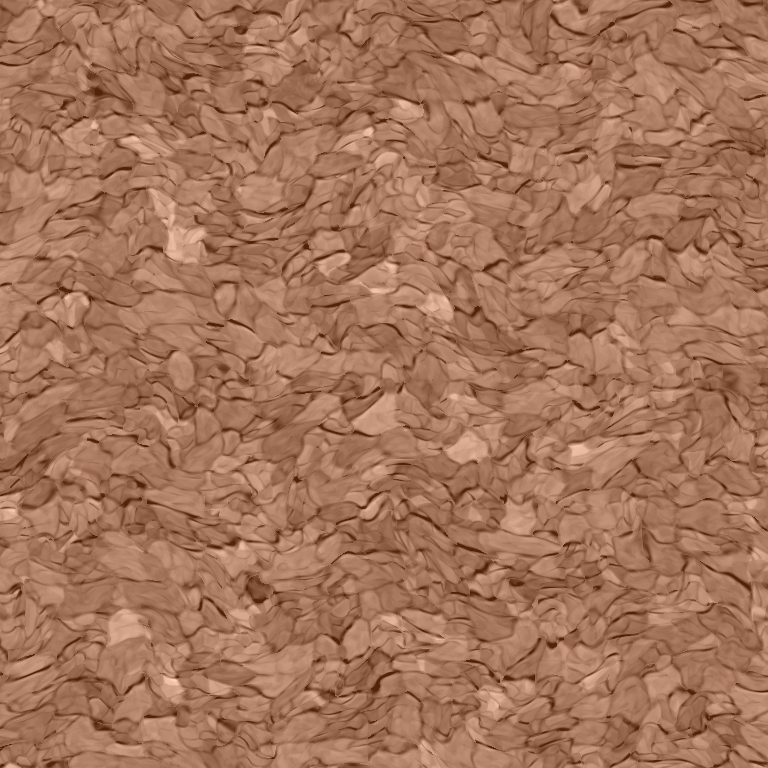
This texture is drawn by a WebGL 1 fragment shader. Its source:

```glsl
precision highp float;
// Pressed cork: irregular brown granules with thin dark cracks along their upper rims.
// Three scales of cellular noise (granules, chips, mottle) with unequal cell radii,
// bent by layered sines; each border is shaded as a crack beside a lit rim.

uniform vec2 u_resolution;

const vec3 CORK_COLOR = vec3(0.687, 0.497, 0.397);
const float GRANULE_SCALE = 25.0;   // cells across the canvas
const float CHIP_SCALE = 53.0;
const float MOTTLE_SCALE = 125.0;
const float FLATTEN = 1.2;          // granules are wider than tall
const float GRANULE_TONE = 0.12;    // tone ranges
const float CHIP_TONE = 0.13;
const float MOTTLE_TONE = 0.085;
const float PALE_TONE = 0.10;
const float CRACK_DEPTH = 0.46;
const float RIM_LIGHT = 0.10;
const float SEAM_DEPTH = 0.045;

struct Grain {
  float edge;   // distance to the border, zero on it
  float up;     // vertical part of the direction to the neighbour
  vec2 id;
  vec2 other;
};

float hash(vec2 p) {
  vec3 q = fract(p.xyx * vec3(0.1031, 0.1030, 0.0973));
  q += dot(q, q.yzx + 33.33);
  return fract((q.x + q.y) * q.z);
}

// Layered sines, each bending the next, make the borders ragged.
vec2 bend(vec2 p) {
  float frequency = 17.0;
  for (int i = 0; i < 5; i++) {
    float phase = float(i) * 2.4;
    p += 0.30 / frequency * sin(p.yx * frequency + vec2(phase, phase + 1.7));
    p = mat2(0.8, 0.6, -0.6, 0.8) * p;
    frequency *= 1.9;
  }
  // Undo the five rotations so that up stays up.
  for (int i = 0; i < 5; i++) p = mat2(0.8, -0.6, 0.6, 0.8) * p;
  return p;
}

// Cellular noise with a random radius per cell.
Grain findGrain(vec2 p, float seed) {
  vec2 cell = floor(p);
  float best = -9.0;
  float second = -9.0;
  vec2 bestCenter = vec2(0.0);
  vec2 secondCenter = vec2(0.0, 1.0);
  Grain g = Grain(0.0, 0.0, cell, cell);
  for (int y = -2; y <= 2; y++) {
    for (int x = -2; x <= 2; x++) {
      vec2 id = cell + vec2(float(x), float(y)) + seed;
      vec2 jitter = vec2(hash(id + 11.3), hash(id + 47.9));
      vec2 center = id - seed + 0.05 + 0.9 * jitter;
      float height = 0.5 * hash(id + 83.1) - length(p - center);
      if (height > best) {
        second = best; secondCenter = bestCenter; g.other = g.id;
        best = height; bestCenter = center; g.id = id;
      } else if (height > second) {
        second = height; secondCenter = center; g.other = id;
      }
    }
  }
  vec2 across = secondCenter - bestCenter;
  g.edge = best - second;
  g.up = across.y / max(length(across), 0.001);
  return g;
}

// Mixes a value of this grain with its neighbour's near the border.
float blendEdge(Grain g, float own, float other, float width) {
  return mix(0.5 * (own + other), own, smoothstep(0.0, width, g.edge));
}

float grainTone(vec2 id) {
  return hash(id + 5.7) - 0.5;
}

float pale(vec2 id) {
  return smoothstep(0.94, 0.98, hash(id + 29.3));
}

float bell(float x, float width) {
  return exp(-x * x / (width * width));
}

// Dark crack above a lit rim, strongest on level borders.
float borderShade(Grain g, float width, float ragged) {
  float s = g.up < 0.0 ? -g.edge : g.edge;
  float pairHash = hash(g.id + g.other + 3.1);
  float strength = abs(g.up) * (0.12 + 0.88 * pairHash * pairHash) * ragged;
  float crack = CRACK_DEPTH * bell(s + 0.4 * width, width);
  float rim = RIM_LIGHT * bell(s - 2.0 * width, 1.3 * width);
  return strength * (rim - crack) - SEAM_DEPTH * bell(g.edge, width);
}

void main() {
  vec2 uv = gl_FragCoord.xy / u_resolution.y;
  vec2 p = bend(uv * vec2(1.0, FLATTEN) + 3.0);
  Grain granule = findGrain(p * GRANULE_SCALE, 0.0);
  Grain chip = findGrain(p * CHIP_SCALE, 211.0);
  Grain mottle = findGrain(p * MOTTLE_SCALE, 503.0);
  float ragged = 0.8 + 0.35 * sin(uv.x * 190.0 + 3.0 * sin(uv.y * 130.0));

  // Granules: a tone each, a few of them pale.
  float tone = GRANULE_TONE * blendEdge(granule, grainTone(granule.id), grainTone(granule.other), 0.15);
  tone += PALE_TONE * blendEdge(granule, pale(granule.id), pale(granule.other), 0.15);
  tone += borderShade(granule, 0.12, ragged);

  // Chips: some granules are broken into smaller pieces.
  float broken = blendEdge(granule, step(0.45, hash(granule.id + 61.0)),
                           step(0.45, hash(granule.other + 61.0)), 0.2);
  float chipTone = CHIP_TONE * blendEdge(chip, grainTone(chip.id), grainTone(chip.other), 0.3);
  chipTone += PALE_TONE * blendEdge(chip, pale(chip.id), pale(chip.other), 0.3);
  tone += mix(0.3, 1.0, broken) * (chipTone + 0.65 * borderShade(chip, 0.18, ragged));

  // Soft mottle inside every piece.
  tone += MOTTLE_TONE * blendEdge(mottle, grainTone(mottle.id), grainTone(mottle.other), 0.7);

  gl_FragColor = vec4(clamp(CORK_COLOR + max(tone, -0.36), 0.0, 1.0), 1.0);
}
```
